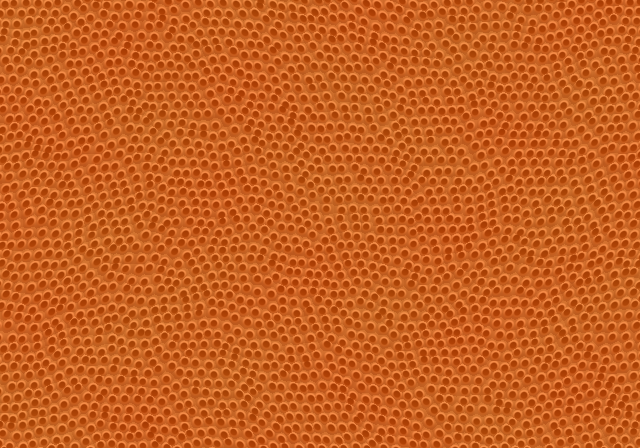
Write a Shadertoy shader that draws this texture.

```glsl
#define SPACING 0.0252      // mean pebble distance, in canvas heights
#define PIT_RADIUS 0.295    // the radii are in pebble distances
#define RIM_RADIUS 0.455
#define SOFTNESS 0.075
#define JITTER 0.30
#define LIGHT normalize(vec2(0.15, 1.0))
#define PIT_DARK vec3(0.635, 0.235, 0.012)
#define PIT_LIGHT vec3(0.735, 0.295, 0.042)
#define RIM_SHADE vec3(0.78, 0.365, 0.115)
#define RIM_GLOW vec3(0.965, 0.555, 0.285)
#define GROUND_DARK vec3(0.74, 0.35, 0.115)
#define GROUND_LIGHT vec3(0.83, 0.445, 0.185)

const float ROW_HEIGHT = 0.866;

vec2 hash2(vec2 cell) {
    vec3 q = fract(vec3(cell.xyx) * vec3(0.1031, 0.1030, 0.0973));
    q += dot(q, q.yzx + 33.33);
    return fract((q.xx + q.yz) * q.zy);
}

// Shear waves that break up the straight rows
vec2 drift(vec2 p) {
    return 0.36 * sin(0.57 * p.yx + vec2(0.4, 2.1) + sin(0.23 * p))
         + 0.15 * sin(1.37 * p.yx + vec2(3.0, 1.2) + 0.4 * p);
}

vec2 bend(vec2 p) {
    return p + 1.2 * sin(0.13 * p.yx + vec2(0.7, 2.6));
}

// Nearest pebble of a disturbed hexagonal grid: offset from its centre, random pair
vec4 nearestPebble(vec2 p) {
    vec2 base = floor(p / vec2(1.0, ROW_HEIGHT));
    vec4 nearest = vec4(9.0);
    for (int j = -2; j <= 2; j++) {
        for (int i = -2; i <= 2; i++) {
            vec2 cell = base + vec2(i, j);
            vec2 random = hash2(cell + 57.0);
            vec2 centre = vec2(cell.x + 0.5 * mod(cell.y, 2.0), cell.y * ROW_HEIGHT);
            centre += drift(centre) + JITTER * (random - 0.5);
            vec2 offset = p - centre;
            if (dot(offset, offset) < dot(nearest.xy, nearest.xy)) {
                nearest = vec4(offset, random);
            }
        }
    }
    return nearest;
}

void mainImage(out vec4 fragColor, in vec2 fragCoord) {
    vec2 p = fragCoord / iResolution.y / SPACING;
    float soft = max(SOFTNESS, 0.7 / (iResolution.y * SPACING));

    vec4 pebble = nearestPebble(bend(p));
    float size = 0.95 + 0.1 * pebble.z;
    float radius = length(pebble.xy) / size;
    float facing = dot(pebble.xy, LIGHT) / max(length(pebble.xy), 0.001);

    // Leather between the pebbles, shaded on the side away from the light
    float mottle = 0.25 * sin(2.3 * p.x + 2.0 * sin(1.7 * p.y))
                 * sin(2.9 * p.y + sin(1.9 * p.x));
    vec3 color = mix(GROUND_DARK, GROUND_LIGHT, clamp(0.5 + 0.5 * facing + mottle, 0.0, 1.0));

    // Raised rim
    vec3 rim = mix(RIM_SHADE, RIM_GLOW, smoothstep(-0.9, 0.95, facing));
    color = mix(color, rim, 1.0 - smoothstep(RIM_RADIUS - soft, RIM_RADIUS + soft, radius));

    // Dark centre, deepest below its lit edge
    float depth = 0.5 - pebble.y * 0.3 + 0.15 + 1.3 * dot(pebble.xy, LIGHT);
    vec3 pit = mix(PIT_LIGHT, PIT_DARK, clamp(depth, 0.0, 1.0));
    color = mix(color, pit, 1.0 - smoothstep(PIT_RADIUS - soft, PIT_RADIUS + soft, radius));

    // Faint drift of hue across the surface
    float tint = sin(0.31 * p.x + 1.5 * sin(0.23 * p.y)) * sin(0.37 * p.y + sin(0.19 * p.x));
    color += tint * vec3(-0.006, 0.012, 0.004);

    fragColor = vec4(color, 1.0);
}
```
